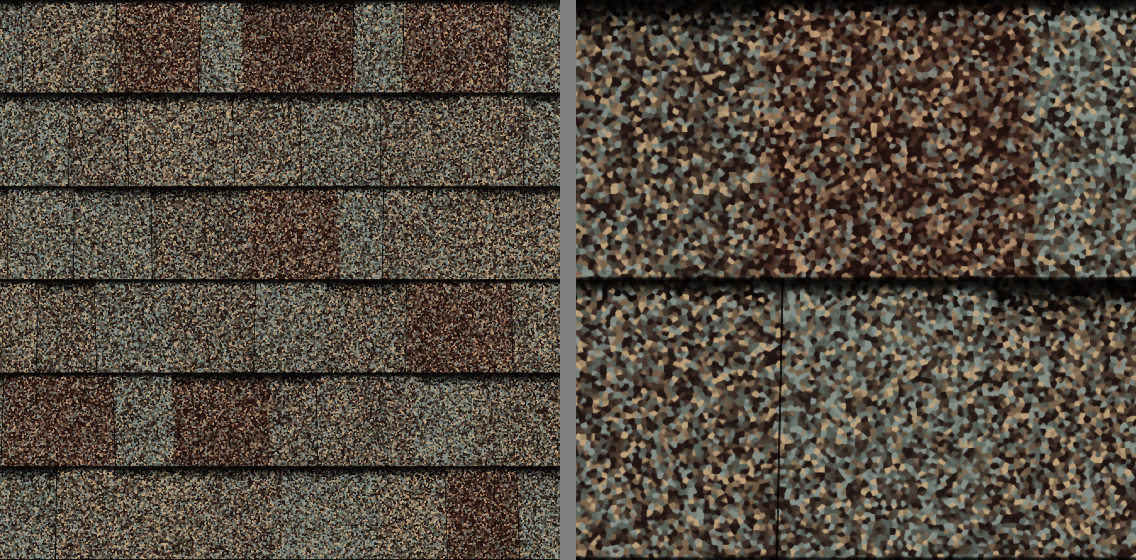
Left: the whole. Right: its middle third, enlarged.
Reproduce this texture procedurally as a WebGL 1 fragment shader.

```glsl
precision highp float;
// Laminated roof shingles: six overlapping courses of uneven tabs, each tab a
// different blend of rust, sage, tan or mixed mineral granules. Granules are
// smooth cellular noise; jittered edges, seams and cast shadows shape the tabs.

uniform vec2 u_resolution;

const float COURSES = 6.0;
const float TABS = 7.0;
const float GRAINS = 330.0;         // granules across the canvas
const float GRAIN_SHARPNESS = 8.0;
const float GRAIN_CONTRAST = 1.5;
const float GRAIN_LIGHT = 0.53;     // mean granule lightness
const float EDGE_JITTER = 0.56;     // in tab widths
const float EDGE_SLANT = 0.08;
const float SEAM_HALF_WIDTH = 0.004;
const float SEAM_DEPTH = 0.75;
const float SEAM_SHARE = 0.5;       // share of edges with a dark seam
const float LIP = 0.984;            // start of the dark lower lip in a course
const float SHADOW_RAISED = 0.08;   // shadow reach, in course heights
const float SHADOW_RECESSED = 0.17;

const vec3 DARK = vec3(0.12, 0.08, 0.07);
const vec3 EARTH = vec3(0.27, 0.22, 0.18);
const vec3 MOSS = vec3(0.33, 0.37, 0.34);
const vec3 CLAY = vec3(0.47, 0.39, 0.30);
const vec3 SAGE = vec3(0.52, 0.57, 0.54);
const vec3 TAN = vec3(0.74, 0.64, 0.49);
const vec3 RUST_TINT = vec3(1.02, 0.80, 0.77);

vec3 hash3(vec2 p) {
  vec3 q = fract((p.xyx + 7.0) * vec3(0.1031, 0.1030, 0.0973));
  q += dot(q, q.yxz + 33.33);
  return fract((q.xxy + q.yzz) * q.zyx);
}

// Random values for a tab, repeating once around the course
vec3 tabHash(float id, float row) {
  return hash3(vec2(mod(id, TABS) * 3.0 + 41.0, row * 5.0 + 13.0));
}

// Position of a tab's left edge, leaning slightly down the course
float tabEdge(float id, float row, float t) {
  vec3 h = tabHash(id, row);
  return id + EDGE_JITTER * h.x + EDGE_SLANT * (h.y - 0.5) * t;
}

// Tab blend: brightness, warmth, rust tint, recess
vec4 tabTone(float id, float row) {
  vec3 h = tabHash(id + 3.0, row + 20.0);
  float kind = fract(mod(id, TABS) * 0.382 + row * 0.271 + h.x * 0.35);
  vec3 tone = vec3(-0.04, 0.46, 0.2);                   // mixed
  if (kind < 0.18) tone = vec3(-0.18, 0.52, 1.0);       // rust
  else if (kind < 0.50) tone = vec3(0.07, 0.31, 0.0);   // sage
  else if (kind < 0.72) tone = vec3(0.03, 0.56, 0.1);   // tan
  tone.x += 0.08 * (h.y - 0.5);
  return vec4(tone, step(0.5, h.z));
}

vec3 granuleColor(float light, float warm) {
  vec3 c = mix(DARK, EARTH, smoothstep(-0.08, 0.32, light));
  c = mix(c, mix(MOSS, CLAY, warm), smoothstep(0.28, 0.62, light));
  return mix(c, mix(SAGE, TAN, warm), smoothstep(0.68, 1.08, light));
}

// Smooth cellular granules: rgb colour, and mean lightness in alpha
vec4 granules(vec2 uv, vec4 tone) {
  vec2 p = uv * GRAINS;
  vec2 cell = floor(p);
  vec4 sum = vec4(0.0);
  float total = 0.0;
  for (int j = -1; j <= 1; j++) {
    for (int i = -1; i <= 1; i++) {
      vec2 c = cell + vec2(float(i), float(j));
      vec3 h = hash3(mod(c, GRAINS));
      vec2 d = c + h.xy - p;
      float weight = exp(-GRAIN_SHARPNESS * dot(d, d));
      float light = GRAIN_LIGHT + GRAIN_CONTRAST * (h.z - 0.5) + tone.x;
      float warm = step(fract(h.z * 17.0), tone.y);
      sum += weight * vec4(granuleColor(light, warm), h.z);
      total += weight;
    }
  }
  return sum / max(total, 1e-5);
}

// Coverage of a thin seam at a distance from its centre line
float seamMask(float dist, float px) {
  return 1.0 - smoothstep(SEAM_HALF_WIDTH - 0.4 * px, SEAM_HALF_WIDTH + 0.6 * px, dist);
}

void main() {
  vec2 uv = gl_FragCoord.xy / u_resolution.y;

  // Course and height within it, measured downward
  float down = (1.0 - uv.y) * COURSES;
  float row = floor(down);
  float t = fract(down);

  // Tab containing this point
  float u = uv.x * TABS + hash3(vec2(row, 91.0)).x * TABS;
  float id = floor(u);
  if (u < tabEdge(id, row, t)) id -= 1.0;
  float left = u - tabEdge(id, row, t);
  float right = tabEdge(id + 1.0, row, t) - u;
  vec4 tone = mix(tabTone(id - 1.0, row), tabTone(id, row), smoothstep(0.0, 0.04, left));

  // Broad weathering, then granules
  tone.x += 0.02 * (sin(uv.x * 25.13 + 2.0 * sin(uv.y * 12.57)) + sin(uv.y * 31.42 + uv.x * 12.57));
  vec4 grain = granules(uv, tone);

  // Rust stains the dark granules and leaves the pale ones nearly neutral
  float stain = tone.z * mix(1.0, 0.3, smoothstep(0.2, 0.45, grain.g));
  vec3 color = grain.rgb * mix(vec3(1.0), RUST_TINT, stain);

  // Seams along some of the tab edges
  float px = TABS / u_resolution.y;
  float seamLeft = step(tabHash(id, row).z, SEAM_SHARE) * seamMask(left, px);
  float seamRight = step(tabHash(id + 1.0, row).z, SEAM_SHARE) * seamMask(right, px);
  color *= 1.0 - SEAM_DEPTH * max(seamLeft, seamRight);

  // Ragged shadow under the course above, and the dark lower lip
  float reach = mix(SHADOW_RAISED, SHADOW_RECESSED, tone.w);
  float ragged = t + 0.06 * (grain.a - 0.5) * smoothstep(0.02, 0.06, t);
  color *= mix(0.1, 1.0, smoothstep(0.0, reach, ragged));
  color *= 1.0 - 0.8 * smoothstep(LIP, LIP + 0.012, t);

  gl_FragColor = vec4(color, 1.0);
}
```
